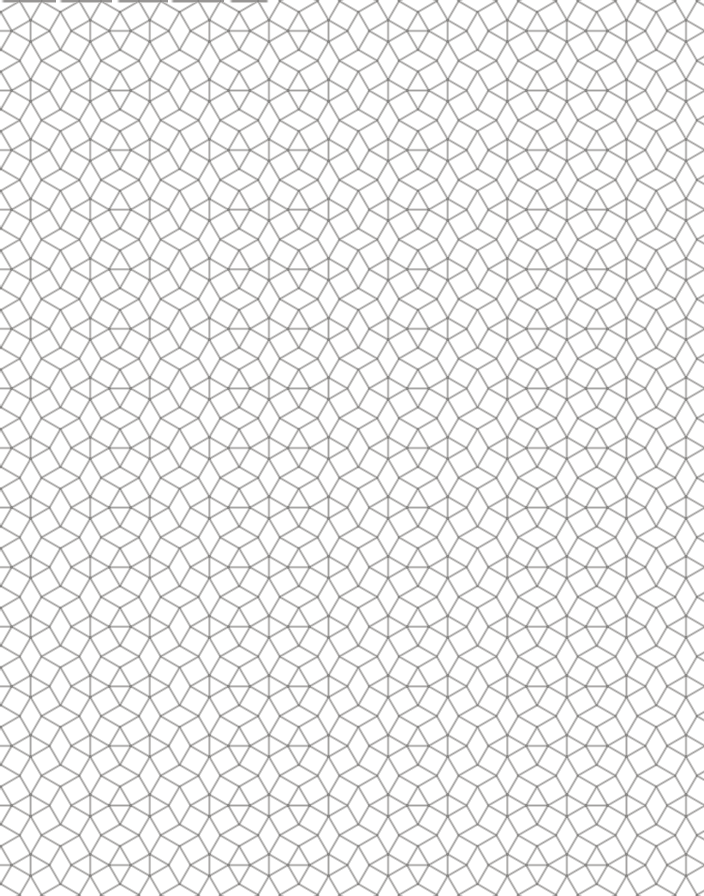
Reproduce this pattern procedurally as a WebGL 1 fragment shader.

```glsl
precision highp float;
// Thin grey line drawing of the snub square tiling on white paper.
// Upright and flat rhombi alternate on a checkerboard and leave squares between
// them; chosen rhombi are split into two triangles by their short diagonal.

uniform vec2 u_resolution;

#define PITCH 0.0665            // repeat of the tiling, in canvas heights
#define ORIGIN vec2(-0.0262, 0.0) // centre of a flat rhombus, from canvas centre
#define LINE_RADIUS 0.00195     // soft half width of a line, in canvas heights
#define LINE_INK 0.375          // darkness in the middle of a line
#define MAX_INK 0.48            // darkness where lines meet
#define INK_TINT vec3(0.985, 1.0, 1.015)
#define STRIP_LENGTH 0.38       // broken strip at the top, in canvas widths
#define STRIP_DASH 0.0625       // dash length, in canvas heights

const float SPACING = 1.3660254;  // between rhombus centres, in edge lengths
const float HALF_LONG = 0.8660254;
const float HALF_SHORT = 0.5;

float hash(float n) {
  return fract(sin(n * 127.1) * 43758.5453);
}

float segmentDistance(vec2 p, vec2 a, vec2 b) {
  vec2 ab = b - a;
  return length(p - a - ab * clamp(dot(p - a, ab) / dot(ab, ab), 0.0, 1.0));
}

// Light left after drawing a soft line at the given distance
float lineLight(float dist, float radius) {
  return 1.0 - LINE_INK * clamp(1.0 - dist / radius, 0.0, 1.0);
}

// Short diagonals: all flat rhombi of even rows, upright ones in three of five columns
bool hasDiagonal(vec2 id, bool upright) {
  if (mod(id.y, 2.0) > 0.5) return false;
  float column = mod(floor(id.x * 0.5 + 0.75), 5.0);
  bool skipped = abs(column - 1.0) < 0.5 || abs(column - 3.0) < 0.5;
  return !(upright && skipped);
}

// Product of the light passed by all lines near p (in edge lengths)
float tilingLight(vec2 p, float radius) {
  vec2 nearest = floor(p / SPACING + 0.5);
  float light = 1.0;
  for (int j = -1; j <= 1; j++) {
    for (int i = -1; i <= 1; i++) {
      vec2 id = nearest + vec2(float(i), float(j));
      vec2 q = abs(p - id * SPACING);
      bool upright = mod(id.x + id.y, 2.0) > 0.5;
      if (upright) q = q.yx;
      float side = segmentDistance(q, vec2(HALF_LONG, 0.0), vec2(0.0, HALF_SHORT));
      light *= lineLight(side, radius);
      if (hasDiagonal(id, upright)) {
        light *= lineLight(segmentDistance(q, vec2(0.0), vec2(0.0, HALF_SHORT)), radius);
      }
    }
  }
  return light;
}

// Faint dashed strip along the left part of the top border
float stripInk(vec2 pos, float aspect, float radius) {
  float dash = pos.x / STRIP_DASH;
  float gap = 0.05 + 0.15 * hash(floor(dash));
  float on = smoothstep(gap - 0.04, gap + 0.04, fract(dash));
  on *= 1.0 - smoothstep(-radius, radius, pos.x - STRIP_LENGTH * aspect);
  float depth = abs(1.0 - pos.y - 0.6 * radius);
  return 0.42 * on * clamp(1.3 - depth / radius, 0.0, 1.0);
}

void main() {
  vec2 pos = gl_FragCoord.xy / u_resolution.y;
  float aspect = u_resolution.x / u_resolution.y;
  float radius = max(LINE_RADIUS, 1.0 / u_resolution.y);

  // Tiling, measured in edge lengths
  float edge = PITCH / (2.0 * SPACING);
  vec2 p = (pos - vec2(0.5 * aspect, 0.5) - ORIGIN) / edge;
  float ink = min(1.0 - tilingLight(p, radius / edge), MAX_INK);

  ink = max(ink, stripInk(pos, aspect, radius));
  gl_FragColor = vec4(vec3(1.0) - ink * INK_TINT, 1.0);
}
```
